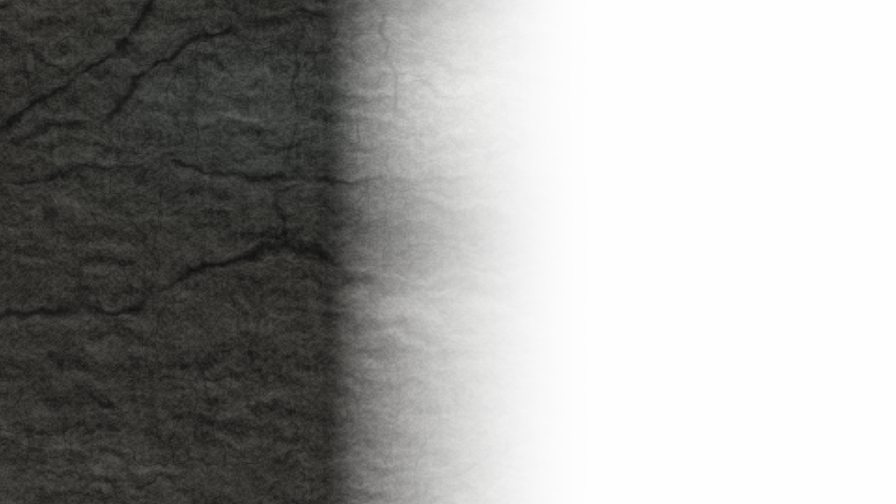
Reproduce this texture procedurally as a Shadertoy shader.

```glsl
float hash(vec2 p) {
    return fract(sin(dot(p, vec2(127.1, 311.7))) * 43758.5453);
}

float noise(vec2 p) {
    vec2 i = floor(p), f = fract(p);
    f = f * f * (3.0 - 2.0 * f);
    return mix(mix(hash(i), hash(i + vec2(1, 0)), f.x),
               mix(hash(i + vec2(0, 1)), hash(i + vec2(1, 1)), f.x), f.y);
}

float fbm(vec2 p) {
    float sum = 0.0, amp = 0.5;
    for (int i = 0; i < 5; i++) {
        sum += amp * noise(p);
        p = mat2(1.6, 0.9, -0.9, 1.6) * p + 7.3;
        amp *= 0.6;
    }
    return sum;
}

// Soft dark crack between two points
float crack(vec2 p, vec2 a, vec2 b, float width) {
    vec2 ab = b - a;
    float t = clamp(dot(p - a, ab) / dot(ab, ab), 0.0, 1.0);
    float d = length(p - a - ab * t) / width;
    return exp(-d * d);
}

// Soft elliptical patch
float patchAt(vec2 p, vec2 center, vec2 radius) {
    vec2 d = (p - center) / radius;
    return exp(-dot(d, d));
}

// Thin broken veins along the middle level of a noise field
float veins(vec2 p, float width) {
    float d = (noise(p) * 0.7 + noise(p * 2.3 + 4.0) * 0.3 - 0.5) / width;
    return exp(-d * d) * smoothstep(0.4, 0.75, noise(p * 0.8 + 19.0));
}

// Height of the long ledge crossing the lower half
float ledgeHeight(float x) {
    return 0.385 + 0.125 * smoothstep(0.17, 0.57, x) - 0.07 * smoothstep(0.63, 0.72, x);
}

float crackShade(vec2 p) {
    float c = 0.0;
    // Upper left diagonals
    c = max(c, crack(p, vec2(0.00, 0.74), vec2(0.12, 0.83), 0.008));
    c = max(c, crack(p, vec2(0.12, 0.83), vec2(0.24, 0.89), 0.007));
    c = max(c, crack(p, vec2(0.24, 0.89), vec2(0.31, 1.00), 0.008));
    c = max(c, 0.7 * crack(p, vec2(0.02, 0.73), vec2(0.23, 0.77), 0.006));
    c = max(c, crack(p, vec2(0.23, 0.77), vec2(0.28, 0.85), 0.011));
    c = max(c, crack(p, vec2(0.28, 0.85), vec2(0.46, 0.95), 0.007));
    c = max(c, 0.8 * crack(p, vec2(0.46, 0.95), vec2(0.76, 0.99), 0.007));
    // Middle seam
    c = max(c, 0.7 * crack(p, vec2(0.00, 0.64), vec2(0.35, 0.685), 0.006));
    c = max(c, 0.9 * crack(p, vec2(0.35, 0.67), vec2(0.69, 0.63), 0.006));
    c = max(c, 0.7 * crack(p, vec2(0.69, 0.63), vec2(0.92, 0.65), 0.006));
    c = max(c, 0.6 * crack(p, vec2(0.92, 0.65), vec2(1.03, 0.71), 0.006));
    // Upright fissures
    c = max(c, 0.7 * crack(p, vec2(0.55, 0.61), vec2(0.56, 0.51), 0.006));
    c = max(c, 0.5 * crack(p, vec2(0.59, 0.99), vec2(0.58, 0.66), 0.005));
    c = max(c, 0.8 * crack(p, vec2(0.76, 0.97), vec2(0.78, 0.77), 0.005));
    c = max(c, 0.5 * crack(p, vec2(0.51, 0.39), vec2(0.52, 0.23), 0.005));
    // Lower right hairline
    return max(c, 0.6 * crack(p, vec2(0.79, 0.00), vec2(1.03, 0.12), 0.005));
}

// Broad light and dark areas of the stone
float regionTone(vec2 p) {
    float tone = 0.035 * patchAt(p, vec2(0.52, 0.78), vec2(0.28, 0.13));
    tone += 0.025 * patchAt(p, vec2(0.15, 0.06), vec2(0.25, 0.08));
    tone += 0.025 * patchAt(p, vec2(0.17, 0.61), vec2(0.12, 0.03));
    return tone - 0.02 * patchAt(p, vec2(0.62, 0.50), vec2(0.15, 0.08));
}

void mainImage(out vec4 fragColor, in vec2 fragCoord) {
    vec2 p = fragCoord / iResolution.y;
    float across = fragCoord.x / iResolution.x;

    // Ragged coordinates roughen every crack
    vec2 rough = vec2(fbm(p * 16.0), fbm(p * 18.0 + 31.0)) - 0.58;
    vec2 q = p + 0.05 * rough;

    // Layered relief, lit from above, and fine grain
    vec2 layer = q * vec2(14.0, 34.0);
    float relief = fbm(layer) - fbm(layer + vec2(0.12, 0.4));
    float mottling = fbm(p * vec2(6.0, 11.0) + 11.0) - 0.58;
    float grain = noise(p * 270.0) + 0.7 * noise(p * vec2(110.0, 150.0) + 5.0) - 0.85;
    float fissures = max(veins(q * vec2(9.0, 30.0), 0.03), 0.8 * veins(q * vec2(24.0, 9.0) + 50.0, 0.025));

    float above = q.y - ledgeHeight(q.x);
    float ledge = exp(-above * above / 0.0001);
    ledge *= 1.0 - 0.5 * smoothstep(0.62, 0.75, p.x);
    ledge *= 1.0 - smoothstep(0.85, 1.05, p.x);
    float broken = smoothstep(0.15, 0.6, noise(p * 26.0 + 3.0));
    float cracks = max(crackShade(q), ledge) * mix(0.45, 1.0, broken);

    float tone = 0.2 + regionTone(p) + 0.17 * relief + 0.05 * mottling + 0.075 * grain;
    tone *= 1.0 - 0.5 * max(cracks, 0.5 * fissures);
    tone *= 1.0 - 0.18 * patchAt(p, vec2(0.665, 0.3), vec2(0.025, 0.9));

    float green = patchAt(p, vec2(0.52, 0.78), vec2(0.35, 0.2));
    vec3 stone = tone * mix(vec3(1.02, 1.0, 0.93), vec3(0.98, 1.03, 0.97), green);

    // White veil thickening towards the right
    float t = clamp((across - 0.364) / 0.315, 0.0, 1.0);
    float veil = 1.0 - pow(1.0 - t, 2.4);
    float bands = 0.35 * patchAt(p, vec2(0.82, 0.80), vec2(0.28, 0.13));
    bands += 0.24 * patchAt(p, vec2(0.80, 0.39), vec2(0.13, 0.06));
    bands -= 0.26 * patchAt(p, vec2(0.88, 0.53), vec2(0.30, 0.10));
    bands -= 0.30 * patchAt(p, vec2(0.93, 1.01), vec2(0.18, 0.04));
    bands += 1.1 * (tone - 0.19);

    vec3 color = mix(stone, vec3(0.996), veil);
    color += bands * veil * (1.0 - veil);
    fragColor = vec4(clamp(color, 0.0, 1.0), 1.0);
}
```
